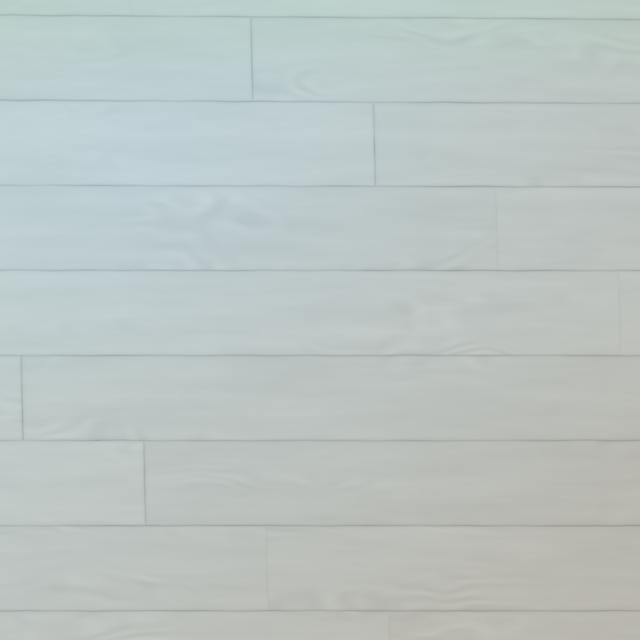
This texture is drawn by a WebGL 2 fragment shader. Its source:

```glsl
#version 300 es
precision highp float;
// Pale whitewashed wood floor: long horizontal planks with stepped end joints.

uniform vec2 u_resolution;
out vec4 outColor;

// Layout, in canvas units
const float ROW_HEIGHT = 0.1330;
const float ROW_OFFSET = 0.0456;     // height of the lowest seam
const float PLANK_LENGTH = 1.125;
const float JOINT_START = 1.5425;    // joint position in row 0
const float JOINT_STEP = 0.1915;     // shift of the joint per row
const float JOINT_LEAN = 0.003;
const float SEAM_HALF_WIDTH = 0.0011;
const float SEAM_SHADOW = 0.0045;
const float TOP_TILT = 0.007;

// Strengths
const float SEAM_DEPTH = 0.115;
const float JOINT_DEPTH = 0.10;
const float GRAIN_DEPTH = 0.030;
const float FIGURE_DEPTH = 0.020;
const float PLANK_VARIATION = 0.012;

// Light across the floor
const vec3 COOL_WHITE = vec3(0.755, 0.812, 0.810);
const vec3 MID_GREY = vec3(0.742, 0.768, 0.755);
const vec3 WARM_GREY = vec3(0.725, 0.718, 0.685);
const vec3 SKY_GLOW = vec3(-0.008, 0.006, 0.030);
const vec3 GREEN_EDGE = vec3(-0.020, -0.002, -0.022);

const float TAU = 6.2831853;

float hash(vec2 p) {
    vec3 q = fract(vec3(p.xyx) * 0.1031);
    q += dot(q, q.yzx + 33.33);
    return fract((q.x + q.y) * q.z);
}

vec2 gradientAt(vec2 cell) {
    float angle = TAU * hash(cell);
    return vec2(cos(angle), sin(angle));
}

float gradientNoise(vec2 p) {
    vec2 i = floor(p), f = p - i;
    vec2 w = f * f * f * (f * (f * 6.0 - 15.0) + 10.0);
    vec2 e = vec2(1.0, 0.0);
    float low = mix(dot(gradientAt(i), f), dot(gradientAt(i + e), f - e), w.x);
    float high = mix(dot(gradientAt(i + e.yx), f - e.yx),
                     dot(gradientAt(i + 1.0), f - 1.0), w.x);
    return mix(low, high, w.y);
}

// Fine streaks running along the plank
float streaks(vec2 p) {
    float sum = 0.0, weight = 0.5;
    vec2 scale = vec2(3.0, 30.0);
    for (int i = 0; i < 4; i++) {
        sum += weight * gradientNoise(p * scale + float(i) * 17.3);
        scale *= vec2(2.1, 1.75);
        weight *= 0.72;
    }
    return sum;
}

// Patches of curved growth rings, slanted and broken
float ringFigure(vec2 p) {
    float field = gradientNoise(p * vec2(4.0, 13.0)) * 2.2
                + gradientNoise(p * vec2(13.0, 24.0) + 9.0) * 0.7
                + p.y * 11.0 + p.x * 1.3;
    float patches = smoothstep(-0.02, 0.38, gradientNoise(p * vec2(3.0, 13.0) + 41.0));
    float broken = 0.6 + gradientNoise(p * vec2(22.0, 50.0));
    return sin(TAU * field * 1.6) * patches * broken;
}

// Dark line with a faint soft shadow around it
float groove(float dist, float pixel) {
    float soft = max(pixel, 0.0010);
    float core = 1.0 - smoothstep(SEAM_HALF_WIDTH - soft, SEAM_HALF_WIDTH + soft, dist);
    return 0.8 * core + 0.2 * exp(-dist * dist / (SEAM_SHADOW * SEAM_SHADOW));
}

vec3 floorLight(vec2 uv) {
    float warmth = clamp(0.52 + 0.50 * uv.x - 0.72 * uv.y, 0.0, 1.0);
    vec3 light = mix(COOL_WHITE, MID_GREY, smoothstep(0.0, 0.55, warmth));
    light = mix(light, WARM_GREY, smoothstep(0.42, 1.0, warmth));
    vec2 fromGlow = (uv - vec2(0.27, 0.72)) * vec2(2.6, 3.6);
    light += SKY_GLOW * exp(-dot(fromGlow, fromGlow));
    return light + GREEN_EDGE * smoothstep(0.82, 1.0, uv.y);
}

void main() {
    vec2 uv = gl_FragCoord.xy / u_resolution;
    float pixel = 1.0 / min(u_resolution.x, u_resolution.y);

    // Rows, slightly tilted near the top and a little uneven
    float y = uv.y + TOP_TILT * uv.x * smoothstep(0.5, 1.0, uv.y);
    y += 0.0012 * gradientNoise(uv * vec2(18.0, 7.0));
    float rowCoord = (y - ROW_OFFSET) / ROW_HEIGHT;
    float row = floor(rowCoord);
    float across = rowCoord - row;

    // Planks along each row
    float joint = JOINT_START - JOINT_STEP * row - JOINT_LEAN * (across - 0.5);
    float along = (uv.x - joint) / PLANK_LENGTH;
    vec2 plank = vec2(floor(along), row) + 20.0;
    float jointDist = abs(along - round(along)) * PLANK_LENGTH;
    float seamDist = min(across, 1.0 - across) * ROW_HEIGHT;

    // Wood surface, different on every plank
    vec2 wood = uv + vec2(hash(plank), hash(plank + 7.7)) * 30.0;
    wood.y += 0.012 * gradientNoise(wood * vec2(5.0, 9.0));
    float tone = GRAIN_DEPTH * streaks(wood) + FIGURE_DEPTH * ringFigure(wood);
    tone += PLANK_VARIATION * (hash(plank + 3.1) - 0.5);

    // Worn grooves: some joints are almost closed
    float seamWear = 0.78 + 0.6 * gradientNoise(vec2(uv.x * 9.0, floor(rowCoord + 0.5) * 3.7));
    float jointWear = 0.58 + 0.55 * cos(TAU * (row - 1.5) / 4.0);
    jointWear *= 0.9 + 0.5 * gradientNoise(vec2(uv.y * 35.0, row + 0.5));
    float gap = max(SEAM_DEPTH * seamWear * groove(seamDist, pixel),
                    JOINT_DEPTH * jointWear * groove(jointDist, pixel));

    outColor = vec4(floorLight(uv) + tone - gap, 1.0);
}
```
